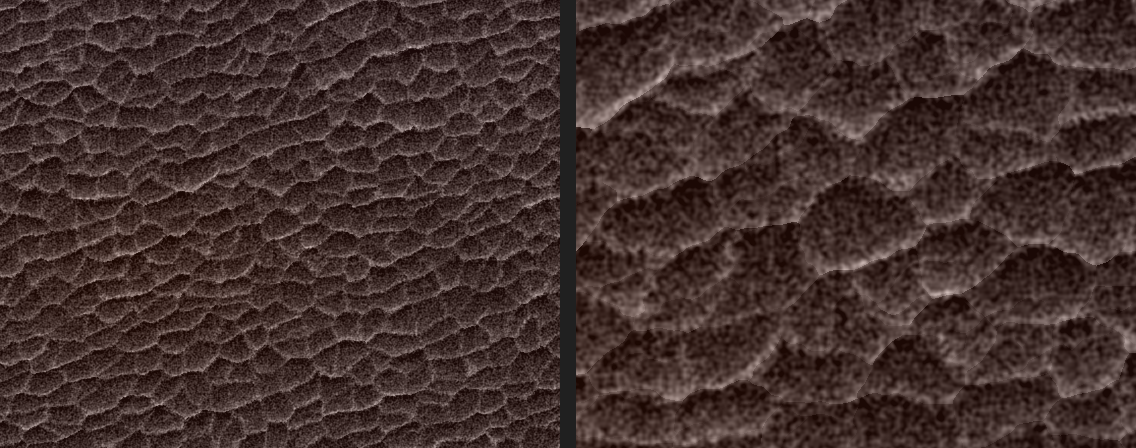
Left, the full canvas; right, a detail of the centre.
Write a Shadertoy shader that draws this texture.

```glsl
vec2 hash2(vec2 p)
{
    vec3 a = fract(p.xyx * vec3(0.1031, 0.1030, 0.0973));
    a += dot(a, a.yzx + 33.33);
    return fract((a.xx + a.yz) * a.zy);
}

float cornerSlope(vec2 cell, vec2 offset, vec2 f)
{
    return dot(hash2(cell + offset) * 2.0 - 1.0, f - offset);
}

float gradientNoise(vec2 p)
{
    vec2 i = floor(p), f = p - i;
    vec2 u = f * f * f * (f * (f * 6.0 - 15.0) + 10.0);
    return mix(mix(cornerSlope(i, vec2(0, 0), f), cornerSlope(i, vec2(1, 0), f), u.x),
               mix(cornerSlope(i, vec2(0, 1), f), cornerSlope(i, vec2(1, 1), f), u.x), u.y);
}

vec2 warp(vec2 p)
{
    return vec2(gradientNoise(p + 17.3), gradientNoise(p + 71.9));
}

// Voronoi pebbles: x = crease strength, y = light on the slopes, z = cell tone
vec3 pebbles(vec2 p, float width)
{
    vec2 cell = floor(p), f = p - cell;
    vec2 home = vec2(0), toHome = vec2(0);
    float nearest = 8.0;
    for (int y = -1; y <= 1; y++)
    for (int x = -1; x <= 1; x++)
    {
        vec2 o = vec2(x, y);
        vec2 r = o + 0.08 + 0.84 * hash2(cell + o + 50.0) - f;
        if (dot(r, r) < nearest)
        {
            nearest = dot(r, r);
            home = o;
            toHome = r;
        }
    }

    float crease = 0.0, slope = 0.0;
    for (int y = -2; y <= 2; y++)
    for (int x = -2; x <= 2; x++)
    {
        vec2 o = home + vec2(x, y);
        if (x == 0 && y == 0) continue;
        vec2 r = o + 0.08 + 0.84 * hash2(cell + o + 50.0) - f;
        vec2 normal = normalize(r - toHome);
        float d = dot(0.5 * (r + toHome), normal);

        // Both sides of an edge share one random depth
        float depth = mix(0.4, 1.15, hash2(2.0 * cell + o + home + 300.0).x);
        depth *= mix(0.55, 1.0, abs(normal.y));
        crease = max(crease, depth * exp(-d * d / (width * width)));
        slope -= depth * dot(normal, vec2(0.25, 0.97))
               * smoothstep(0.0, width, d) * exp(-d / (2.0 * width));
    }
    return vec3(crease, slope, hash2(cell + home + 90.0).y - 0.5);
}

void mainImage(out vec4 fragColor, in vec2 fragCoord)
{
    vec2 p = fragCoord / iResolution.x;

    // Hide stretched along a slowly bending diagonal
    vec2 q = p + 0.05 * warp(p * 2.5);
    q = vec2(q.x + 0.3 * q.y, q.y - 0.36 * q.x) * vec2(18.5, 25.5);
    q += 0.35 * warp(q * 1.1) + 0.11 * warp(q * 4.0);

    vec3 large = pebbles(q, 0.095);
    vec3 small = pebbles(q * 1.8 + 40.0, 0.11);
    float wrinkled = smoothstep(-0.15, 0.3, gradientNoise(q * 0.6 + 8.0));

    // Relief
    float tone = 0.218 + 0.015 * large.z;
    tone += 0.175 * large.x + 0.15 * large.y;
    tone += wrinkled * (0.075 * small.x + 0.05 * small.y);

    // Pores and mottling
    float grain = 0.28 * gradientNoise(p * 275.0 + 5.0)
                + 0.18 * gradientNoise(p * 150.0 + 31.0)
                + 0.04 * gradientNoise(p * 60.0 + 63.0);
    tone += grain * (0.85 + 0.4 * large.x);
    tone += 0.025 * gradientNoise(p * 4.0 + 2.0);
    tone = max(tone, 0.1);

    // Dark brown dye with a warmer worn patch
    vec2 fromPatch = (p - vec2(0.27, 0.32)) / vec2(0.32, 0.2);
    float warmth = exp(-dot(fromPatch, fromPatch));
    vec3 color = tone - vec3(0.0, 0.067, 0.077);
    color += warmth * vec3(0.012, -0.003, -0.015);
    color.b += 0.008 * smoothstep(0.35, 0.8, p.y);
    fragColor = vec4(clamp(color, 0.0, 1.0), 1.0);
}
```
